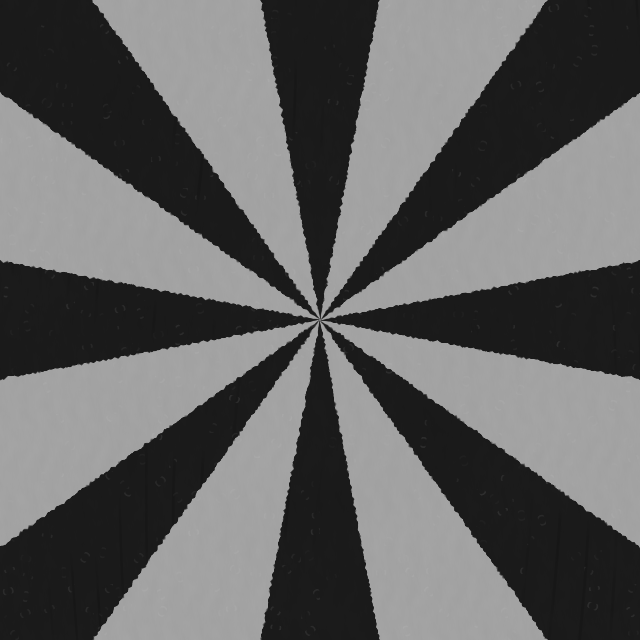
Give the GLSL for this background, as a Shadertoy shader.

```glsl
// Eight dark rays on pale grey paper, spreading from the centre of the canvas.
// Rays come from a folded angle; cellular noise tears their edges, layered
// sines give the paper grain, and a grid of short segments gives the scratches.

#define RAYS 8.0
#define HALF_ANGLE 0.1754
#define AXIS_WIDENING 0.0103
#define TEAR_SCALE 125.0
#define TEAR_DEPTH 0.0046
#define GRAIN 0.008
#define SCRATCH_CELLS 34.0
#define SCRATCH_CHANCE 0.35
#define SCRATCH_GLOW 0.075
#define PAPER vec3(0.637)
#define INK vec3(0.103)

const float TAU = 6.2831853;

vec2 hash2(vec2 p) {
    vec3 q = fract(p.xyx * vec3(0.1031, 0.1030, 0.0973));
    q += dot(q, q.yzx + 33.33);
    return fract((q.xx + q.yz) * q.zy);
}

// Distance to the nearest scattered point.
float cellular(vec2 p) {
    vec2 cell = floor(p), f = fract(p);
    float nearest = 2.0;
    for (int y = -1; y <= 1; y++)
    for (int x = -1; x <= 1; x++) {
        vec2 o = vec2(x, y);
        nearest = min(nearest, length(o + hash2(cell + o) - f));
    }
    return nearest;
}

// Sines at rising frequency, each bending the next.
float layeredSines(vec2 p) {
    float sum = 0.0, weight = 0.5;
    for (int i = 0; i < 5; i++) {
        sum += weight * sin(p.x + 1.7 * sin(p.y)) * cos(p.y * 0.8 + sum);
        p = mat2(1.6, 1.1, -1.1, 1.6) * p + 2.3;
        weight *= 0.65;
    }
    return sum;
}

// Signed distance to the ray edges, negative inside a ray.
float rayDistance(vec2 p) {
    float r = length(p);
    float angle = atan(p.y, p.x) + 0.6 * exp(-r / 0.003);
    float sector = TAU / RAYS;
    float fold = abs(mod(angle + 0.5 * sector, sector) - 0.5 * sector);
    float halfAngle = HALF_ANGLE + AXIS_WIDENING * cos(4.0 * angle);
    float tear = (cellular(p * TEAR_SCALE + 40.0) - 0.45) * TEAR_DEPTH;
    return r * sin(fold - halfAngle) + tear * smoothstep(0.0, 0.035, r);
}

// Short, randomly turned marks, at most one in each grid cell.
float scratches(vec2 uv, float pixel) {
    vec2 p = uv * SCRATCH_CELLS;
    vec2 cell = floor(p);
    vec2 pick = hash2(cell + 7.0), place = hash2(cell + 91.0);
    vec2 q = fract(p) - mix(vec2(0.25), vec2(0.75), place);
    float turn = pick.y * TAU;
    vec2 along = vec2(cos(turn), sin(turn));
    float bend = dot(q, vec2(-along.y, along.x)) + 2.0 * dot(q, q);
    float reach = max(abs(dot(q, along)) - mix(0.04, 0.14, place.x), 0.0);
    float d = length(vec2(bend, reach)) / SCRATCH_CELLS;
    float mark = 1.0 - smoothstep(0.0003, 0.0006 + pixel, d);
    return mark * step(pick.x, SCRATCH_CHANCE) * mix(0.2, 1.0, place.y);
}

// Faint long creases, broken up by a slow mask.
float creases(vec2 uv) {
    float wave = sin(uv.x * 150.0 + 5.0 * sin(uv.y * 3.0 + uv.x * 4.0));
    float mask = smoothstep(0.1, 0.6, layeredSines(uv * vec2(9.0, 5.0) + 3.0));
    return smoothstep(0.9, 1.0, wave) * mask;
}

void mainImage(out vec4 fragColor, in vec2 fragCoord) {
    float pixel = 1.0 / min(iResolution.x, iResolution.y);
    vec2 p = (fragCoord - 0.5 * iResolution.xy) * pixel;
    vec2 uv = p + 0.5;

    // Paper with soft vertical fibres and cloudy tone
    float fibre = layeredSines(uv * vec2(170.0, 55.0));
    float cloud = layeredSines(uv * 14.0);
    float mark = scratches(uv, pixel);
    vec3 paper = PAPER + GRAIN * (fibre + 0.5 * cloud) + 0.02 * mark;

    // Ink with creases and pale scratches
    vec3 ink = INK + GRAIN * 0.35 * (fibre + cloud)
             - 0.014 * creases(uv) + SCRATCH_GLOW * mark;

    // Torn rays over the paper
    float light = smoothstep(-0.7 * pixel, 0.7 * pixel, rayDistance(p));
    fragColor = vec4(mix(ink, paper, light), 1.0);
}
```
